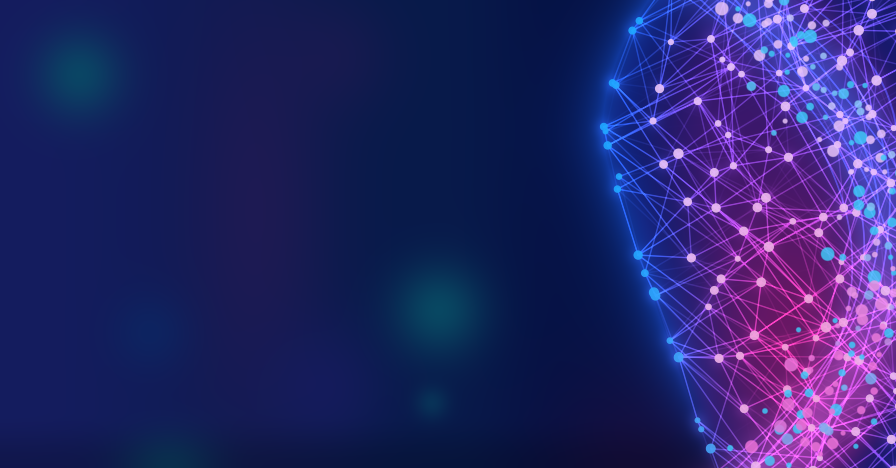
This background is drawn by a WebGL 1 fragment shader. Its source:

```glsl
precision highp float;
// A glowing web of linked nodes on the right of a dark blue field with soft teal lights.

uniform vec2 u_resolution;

const vec3 NAVY = vec3(0.03, 0.10, 0.29);
const vec3 INDIGO = vec3(0.08, 0.11, 0.37);
const vec3 PLUM = vec3(0.15, 0.10, 0.33);
const vec3 TEAL = vec3(0.03, 0.31, 0.40);
const vec3 AZURE = vec3(0.12, 0.45, 1.0);
const vec3 CYAN = vec3(0.25, 0.78, 0.97);
const vec3 VIOLET = vec3(0.52, 0.36, 0.90);
const vec3 ROSE = vec3(0.95, 0.22, 0.50);
const vec3 LILAC = vec3(0.90, 0.76, 0.97);

float hash(vec2 p) {
  return fract(sin(dot(p, vec2(127.1, 311.7))) * 4375.85);
}

// Soft round falloff, 1 at the centre.
float glow(vec2 p, vec2 centre, vec2 radius) {
  vec2 d = (p - centre) / radius;
  return exp(-dot(d, d));
}

// Left outline of the web, as x for a height y.
float webEdge(float y) {
  float d = y - 0.713;
  return 1.285 + (d > 0.0 ? 1.2 * d * d : 0.36 * d * d / (0.06 - d));
}

// Centre line of the bright band on the right.
float bandLine(float y) {
  float d = y - 0.47;
  return 1.89 - 1.1 * d * d;
}

float segment(vec2 p, vec2 a, vec2 b) {
  vec2 ab = b - a;
  return length(p - a - ab * clamp(dot(p - a, ab) / dot(ab, ab), 0.0, 1.0));
}

float disc(float d, float radius, float px) {
  return 1.0 - smoothstep(radius - 0.5 * px, radius + 0.7 * px, d);
}

// Jittered node; the first column hugs the outline.
vec2 webNode(vec2 id, float cell, float seed) {
  vec2 jitter = vec2(hash(id + seed), hash(id + seed + 37.0));
  jitter.x *= id.x < 0.5 ? 0.15 : 0.9;
  vec2 q = (id + jitter) * cell;
  return vec2(webEdge(q.y) + q.x, q.y);
}

float link(vec2 p, vec2 a, vec2 id, vec2 stride, float cell, float seed, float px) {
  vec2 other = id + stride;
  if (other.x < 0.0) return 0.0;
  float strength = smoothstep(0.1, 0.8, hash(id * 1.7 + stride * 5.3 + seed));
  return strength * disc(segment(p, a, webNode(other, cell, seed)), 0.0013, px);
}

// x: links, y: nodes, z: halo around the nodes.
vec3 web(vec2 p, float cell, float seed, float px) {
  vec3 sum = vec3(0.0);
  vec2 home = floor(vec2(p.x - webEdge(p.y), p.y) / cell);
  for (int j = -2; j <= 1; j++) {
    for (int i = -2; i <= 2; i++) {
      vec2 id = home + vec2(float(i), float(j));
      if (id.x < 0.0) continue;
      vec2 a = webNode(id, cell, seed);
      sum.x += link(p, a, id, vec2(1.0, 0.0), cell, seed, px)
             + link(p, a, id, vec2(0.0, 1.0), cell, seed, px)
             + link(p, a, id, vec2(1.0, 1.0), cell, seed, px)
             + link(p, a, id, vec2(-1.0, 1.0), cell, seed, px)
             + link(p, a, id, vec2(2.0, 1.0), cell, seed, px)
             + link(p, a, id, vec2(-1.0, 2.0), cell, seed, px);
      float d = length(p - a);
      sum.y = max(sum.y, disc(d, mix(0.006, 0.011, hash(id + seed + 9.0)), px));
      sum.z += exp(-d * d / 0.0004);
    }
  }
  return sum;
}

// Scattered lights along the band: rgb colour and coverage.
vec4 bandLights(vec2 p, float cell, float seed, float px) {
  vec4 light = vec4(0.0);
  vec2 home = floor(vec2(p.x - bandLine(p.y), p.y) / cell);
  for (int j = -1; j <= 1; j++) {
    for (int i = -1; i <= 1; i++) {
      vec2 id = home + vec2(float(i), float(j));
      vec2 q = (id + 0.15 + 0.7 * vec2(hash(id + seed), hash(id + seed + 21.0))) * cell;
      float present = step(hash(id + seed + 5.0), 0.9 * exp(-q.x * q.x / 0.008));
      float d = length(p - vec2(bandLine(q.y) + q.x, q.y));
      float radius = mix(0.005, 0.015, pow(hash(id + seed + 13.0), 2.0));
      float cover = present * disc(d, radius, 1.5 * px) * 0.85;
      float tint = hash(id + seed + 29.0);
      vec3 warm = mix(LILAC, vec3(0.92, 0.45, 0.85), 1.0 - smoothstep(0.2, 0.6, q.y));
      light = mix(light, vec4(mix(CYAN, warm, smoothstep(0.25, 0.6, tint)), 1.0), cover);
    }
  }
  return light;
}

vec3 backdrop(vec2 p) {
  vec3 col = mix(INDIGO, NAVY, smoothstep(0.0, 0.85, p.x));
  col = mix(col, vec3(0.02, 0.07, 0.27), smoothstep(0.95, 1.2, p.x));
  col = mix(col, PLUM, 0.65 * glow(p, vec2(0.55, 0.55), vec2(0.16, 0.5)));
  col = mix(col, PLUM, 0.4 * glow(p, vec2(0.72, 0.88), vec2(0.12)));
  col = mix(col, vec3(0.09, 0.11, 0.38), 0.7 * glow(p, vec2(0.69, 0.17), vec2(0.14)));
  col = mix(col, vec3(0.04, 0.16, 0.40), 0.6 * glow(p, vec2(0.32, 0.29), vec2(0.08)));
  col = mix(col, TEAL, 0.8 * glow(p, vec2(0.168, 0.84), vec2(0.09)));
  col = mix(col, TEAL, 0.85 * glow(p, vec2(0.936, 0.337), vec2(0.095)));
  col = mix(col, TEAL, 0.45 * glow(p, vec2(0.921, 0.139), vec2(0.035)));
  col = mix(col, TEAL, 0.6 * glow(p, vec2(0.36, 0.0), vec2(0.1, 0.07)));
  col = mix(col, vec3(0.11, 0.05, 0.24), 0.7 * glow(p, vec2(1.36, 0.0), vec2(0.2, 0.22)));
  return col * mix(0.8, 1.0, smoothstep(0.0, 0.12, p.y));
}

void main() {
  vec2 p = gl_FragCoord.xy / u_resolution.y;
  p.x += 0.5 * (1.9104 - u_resolution.x / u_resolution.y);
  float px = 1.0 / u_resolution.y;
  vec3 col = backdrop(p);
  float u = p.x - webEdge(p.y);

  // Body of the web: blue rim, purple inside, rose heart.
  float heart = glow(p, vec2(1.69, 0.27), vec2(0.20, 0.32));
  vec3 body = mix(vec3(0.05, 0.09, 0.38), vec3(0.21, 0.09, 0.42), smoothstep(0.04, 0.25, u));
  body = mix(body, vec3(0.46, 0.09, 0.38), 0.8 * heart);
  col = mix(col, body, smoothstep(-0.02, 0.05, u));
  col += AZURE * 0.32 * exp(-abs(u) / 0.05) * smoothstep(-0.1, 0.3, p.y);

  // Band glow with fine strands running along it.
  float slope = 2.2 * (p.y - 0.47);
  float s = (p.x - bandLine(p.y)) / sqrt(1.0 + slope * slope);
  vec3 bandTint = mix(vec3(0.70, 0.30, 0.75), vec3(0.27, 0.36, 0.88), smoothstep(0.15, 0.65, p.y));
  col = mix(col, bandTint, 0.65 * exp(-s * s / 0.006));
  col = mix(col, vec3(0.06, 0.10, 0.42), 0.8 * smoothstep(0.08, 0.16, s));
  for (int k = 0; k < 7; k++) {
    float f = float(k);
    float offset = (f - 3.0) * 0.025 + 0.03 * sin(p.y * (3.0 + f) + f * 2.1);
    col += bandTint * 0.4 * disc(abs(s - offset), 0.0016, px);
  }

  // Links and nodes in two scales.
  if (u > -0.08) {
    vec3 net = web(p, 0.088, 3.0, px) + web(p, 0.135, 11.0, px) * vec3(0.8, 1.0, 0.6);
    vec3 lineTint = mix(vec3(0.22, 0.46, 0.95), VIOLET, smoothstep(0.02, 0.2, u));
    lineTint = mix(lineTint, ROSE, 0.9 * heart);
    vec3 nodeTint = mix(AZURE + vec3(0.0, 0.2, 0.0), LILAC, smoothstep(0.01, 0.09, u));
    nodeTint = mix(nodeTint, vec3(0.96, 0.55, 0.78), 0.65 * heart);
    col += lineTint * (0.5 * min(net.x, 1.4) + 0.14 * net.z);
    col = mix(col, nodeTint, 0.92 * min(net.y, 1.0));
  }

  vec4 fine = bandLights(p, 0.036, 2.0, px);
  vec4 large = bandLights(p, 0.052, 17.0, px);
  col = mix(col, fine.rgb / max(fine.a, 0.001), fine.a);
  col = mix(col, large.rgb / max(large.a, 0.001), large.a);
  gl_FragColor = vec4(min(col, 1.0), 1.0);
}
```
